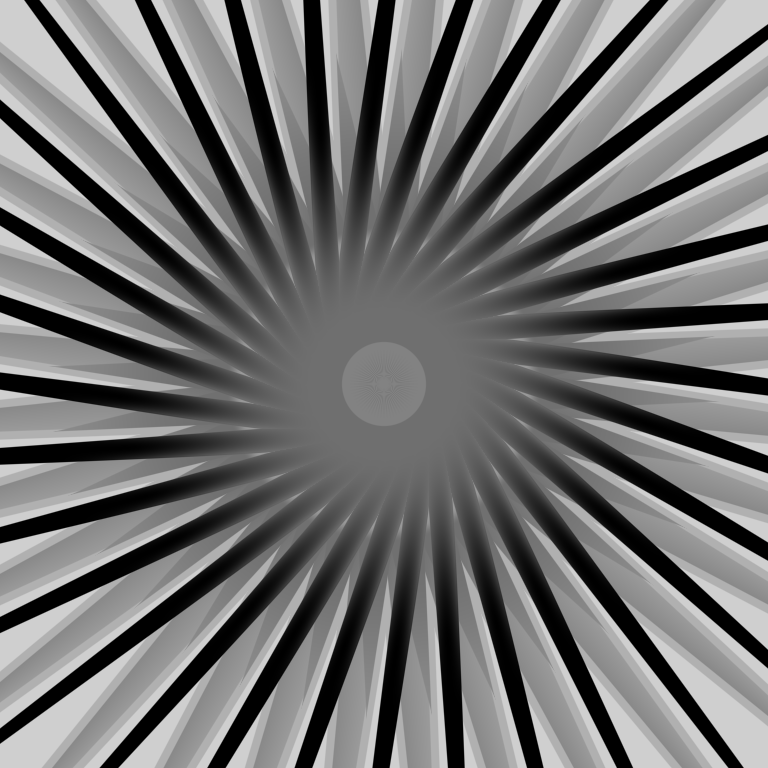
Give the GLSL for this background, as a WebGL 1 fragment shader.

```glsl
precision highp float;
// Draws a grey starburst of twisted black and grey spokes around a small disc.

uniform vec2 u_resolution;

#define SPOKES 32.0
#define TWIST 0.067
#define DISC_RADIUS 0.0547
#define SHADOW_TIP 0.432
#define PAPER 0.81
#define HALO 0.69
#define FOG 0.435

const float TAU = 6.2831853;

// Signed distance across the nearest spoke of a repeated, twisted ring.
float acrossSpoke(float angle, float radius, float offset, float twist) {
  float cell = TAU / SPOKES;
  float phase = angle - offset - twist / radius;
  return (mod(phase + 0.5 * cell, cell) - 0.5 * cell) * radius;
}

// Coverage of a band with the given half width.
float band(float across, float halfWidth, float blur) {
  return 1.0 - smoothstep(-blur, blur, abs(across) - halfWidth);
}

// Falls from one at the inner radius to zero at the outer radius.
float fadeOut(float inner, float outer, float radius) {
  return 1.0 - smoothstep(inner, outer, radius);
}

void main() {
  float size = min(u_resolution.x, u_resolution.y);
  vec2 p = (gl_FragCoord.xy - 0.5 * u_resolution) / size;
  float radius = max(length(p), 0.001);
  float angle = atan(p.y, p.x);
  float blur = 0.8 / size;

  // Pale halo and darker core of the grey spokes
  float grey = acrossSpoke(angle, radius, 1.641, 0.0114);
  float haloWidth = 0.026 + 0.035 * (0.5 - radius);
  float coreWidth = 0.0155 + 0.035 * (0.5 - radius);
  float coreShade = mix(0.57, 0.46, fadeOut(0.17, 0.38, radius));
  coreShade += 0.035 * clamp(grey / coreWidth, -1.0, 1.0);
  float shade = mix(PAPER, HALO, band(grey, haloWidth, blur));
  shade = mix(shade, coreShade, band(grey, coreWidth, blur));

  // Pointed shadows beside the black spokes
  float shadow = acrossSpoke(angle, radius, 1.518, 0.0);
  float shadowWidth = 0.1 * (SHADOW_TIP - radius);
  float shadowShade = mix(0.54, 0.44, fadeOut(0.24, SHADOW_TIP, radius));
  shade = mix(shade, shadowShade, band(shadow, shadowWidth, blur));

  // Bright slivers where the black spokes begin to part
  shade = mix(shade, 0.6, fadeOut(0.185, 0.205, radius));

  // Black spokes, fading into fog towards the middle
  float black = acrossSpoke(angle, radius, 1.429, TWIST);
  float blackWidth = 0.0199 - 0.0175 * radius;
  float side = clamp(abs(black + 0.002) / blackWidth, 0.0, 1.0);
  float middleShade = FOG * fadeOut(0.09, 0.35, radius);
  float edgeShade = FOG * fadeOut(0.15, 0.44, radius);
  float blackShade = mix(middleShade, edgeShade, side * side);
  shade = mix(shade, blackShade, band(black, blackWidth, blur));

  // Central disc with faint rays
  float rays = 0.5 + 0.5 * cos(angle * SPOKES * 2.0);
  float rayFade = smoothstep(0.004, 0.014, radius) * fadeOut(0.015, 0.05, radius);
  float discShade = 0.51 - 0.035 * rays * rayFade;
  float disc = 1.0 - smoothstep(-blur, blur, radius - DISC_RADIUS);
  shade = mix(shade, discShade, disc);

  gl_FragColor = vec4(vec3(shade), 1.0);
}
```
